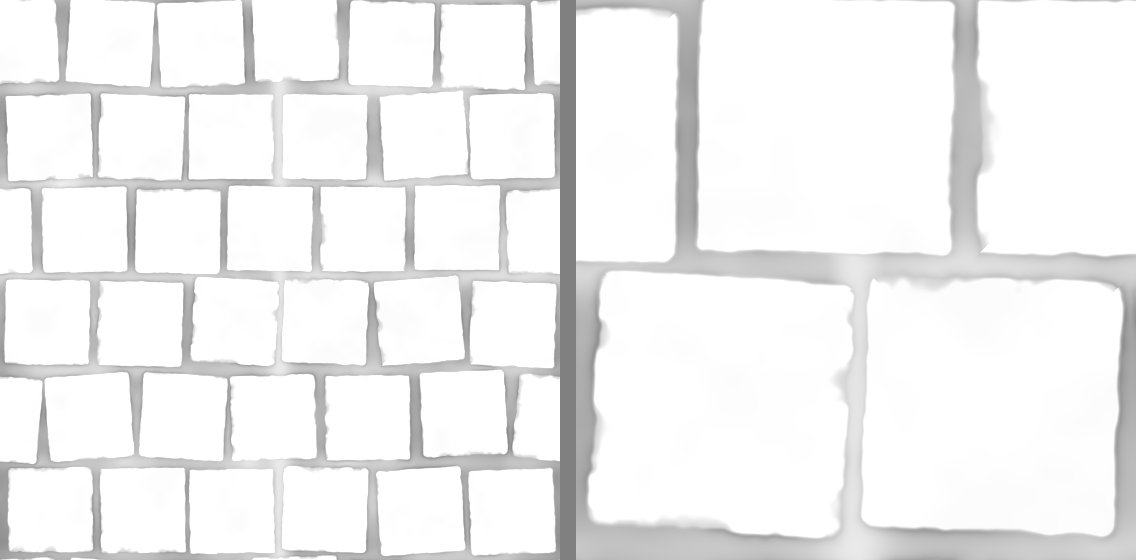
Left: the whole. Right: its middle third, enlarged.
Write a three.js fragment shader that draws this texture map.

```glsl
// Six staggered rows of six worn white square pavers over cloudy grey joints.
varying vec2 vUv;

const float COUNT = 6.0;        // pavers across and down
const float HALF_SIDE = 0.456;  // in cells
const float ROW_CENTER = 0.54;
const float CORNER = 0.035;
const float EDGE_BLUR = 0.009;

float hash(vec2 p) {
  return fract(sin(dot(p, vec2(127.1, 311.7))) * 43758.5453);
}

float signedHash(vec2 p) {
  return hash(p) * 2.0 - 1.0;
}

// Value noise that wraps after the given number of lattice steps.
float noise(vec2 p, float period) {
  vec2 i = floor(p);
  vec2 f = fract(p);
  f = f * f * (3.0 - 2.0 * f);
  vec2 a = mod(i, period);
  vec2 b = mod(i + 1.0, period);
  return mix(mix(hash(a), hash(vec2(b.x, a.y)), f.x),
             mix(hash(vec2(a.x, b.y)), hash(b), f.x), f.y);
}

float clouds(vec2 uv, float period) {
  return 0.6 * noise(uv * period, period)
       + 0.27 * noise(uv * period * 2.0, period * 2.0)
       + 0.13 * noise(uv * period * 5.0, period * 5.0);
}

float roundedBox(vec2 p, float halfSide, float radius) {
  vec2 q = abs(p) - halfSide + radius;
  return length(max(q, 0.0)) + min(max(q.x, q.y), 0.0) - radius;
}

float bump(float x, float width) {
  return exp(-x * x / (width * width));
}

// Horizontal offset of the paver centres in a row, counted from the bottom.
float rowShift(float row) {
  if (mod(row, 2.0) < 0.5) return 0.51;
  return row < 2.0 ? 0.96 : (row < 4.0 ? 0.88 : 0.18);
}

// x: distance to the paver outline, y: depth of its worn rim.
vec2 paver(vec2 p, vec2 id) {
  float lift = mod(id.y, 2.0) < 0.5 ? 0.025 : 0.045;
  p -= vec2(0.032 * signedHash(id + 3.1), lift * signedHash(id + 7.7));
  float tilt = signedHash(id + 12.3);
  float angle = 0.02 * tilt + 0.07 * tilt * tilt * tilt;
  float c = cos(angle);
  float s = sin(angle);
  p = vec2(c * p.x - s * p.y, s * p.x + c * p.y);

  // Each side gets its own amount of chipping.
  vec2 side = abs(p.x) > abs(p.y) ? vec2(sign(p.x), 0.0) : vec2(0.0, sign(p.y));
  float worn = smoothstep(0.5, 1.0, hash(id + side * 2.3 + 21.0));
  float rough = noise(p * 9.0 + id * 17.0 + 40.0, 289.0);
  float grain = noise(p * 27.0 + id * 31.0 + 60.0, 289.0);
  float wobble = 0.012 * (rough - 0.5) + 0.006 * (grain - 0.5);
  float chip = worn * smoothstep(0.3, 0.95, rough * 0.75 + grain * 0.25);
  float d = roundedBox(p, HALF_SIDE, CORNER * (0.4 + hash(id + 5.0)));
  return vec2(d + wobble + 0.012 * chip, 0.01 + 0.075 * chip);
}

vec2 nearestPaver(vec2 p) {
  vec2 best = vec2(10.0, 0.01);
  for (int j = -1; j <= 1; j++) {
    float row = floor(p.y) + float(j);
    float shift = rowShift(mod(row, COUNT));
    for (int i = -1; i <= 1; i++) {
      float column = floor(p.x - shift + 0.5) + float(i);
      vec2 center = vec2(column + shift, row + ROW_CENTER);
      vec2 hit = paver(p - center, mod(vec2(column, row), COUNT));
      if (hit.x < best.x) best = hit;
    }
  }
  return best;
}

// Cloudy joint filling, paler between rows and along the middle lines.
float jointShade(vec2 uv, vec2 p, float d) {
  float between = bump(fract(p.y - ROW_CENTER) - 0.5, 0.09);
  float shade = mix(0.70, 0.79, between) + 0.34 * (clouds(uv, 9.0) - 0.5);
  float pale = max(0.9 * bump(p.x - 3.0, 0.12), 0.45 * bump(p.y - 3.04, 0.13));
  shade = mix(shade, 0.93, pale);
  float shadow = exp(-max(d, 0.0) / 0.014) * smoothstep(0.25, 0.8, clouds(uv, 23.0));
  return clamp(shade - 0.22 * shadow * (1.0 - 0.6 * pale), 0.5, 0.97);
}

void main() {
  vec2 p = vUv * COUNT;
  vec2 hit = nearestPaver(p);

  // White faces fade to grey only on the chipped rims.
  float rim = smoothstep(0.0, hit.y, -hit.x);
  float face = mix(0.84, 1.0, rim);
  face -= 0.012 * smoothstep(0.6, 0.85, clouds(vUv, 14.0));

  float cover = smoothstep(EDGE_BLUR, -EDGE_BLUR, hit.x);
  float shade = mix(jointShade(vUv, p, hit.x), face, cover);
  gl_FragColor = vec4(vec3(shade), 1.0);
}
```
